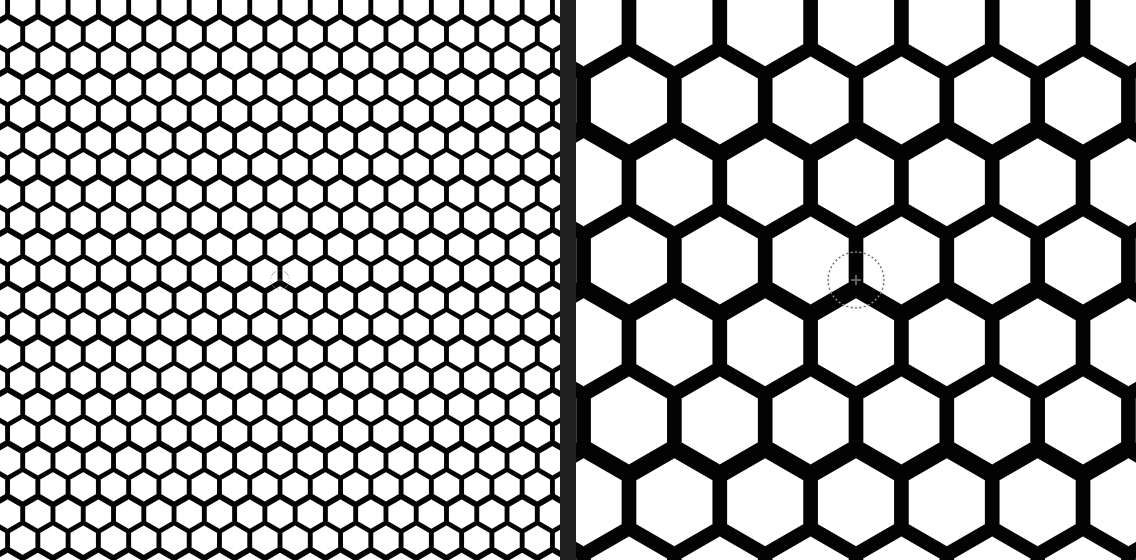
Left, the full canvas; right, a detail of the centre.
A Shadertoy shader for this pattern:

```glsl
// Black honeycomb mesh with white pointy-top hexagonal holes.
// Two staggered rows of hexagon distances repeat over the canvas; their uneven
// spacing alternates thin and thick zigzag bars. A faint dotted ring marks the centre.

const vec2  REPEATS     = vec2(18.5, 10.5);  // holes across, row pairs down
const float HOLE_RADIUS = 0.02266;           // centre to flat side
const float WIDE_PITCH  = 0.0487;            // row spacing over a thick bar
const float THICK_BAR_Y = -0.0127;           // thick bar nearest the centre
const vec3  BAR_COLOR   = vec3(0.01);
const vec3  HOLE_COLOR  = vec3(1.0);

const float RING_RADIUS   = 0.0166;
const float RING_DOTS     = 40.0;
const float MARK_WIDTH    = 0.0009;
const float CROSS_REACH   = 0.0028;
const float MARK_STRENGTH = 0.5;
const float TAU           = 6.2831853;

// Signed distance bound of a pointy-top hexagon
float hexagon(vec2 p, float radius) {
    p = abs(p);
    return max(p.x, dot(p, vec2(0.5, 0.8660254))) - radius;
}

// Offset from the nearest point of a rectangular lattice
vec2 repeatAround(vec2 p, vec2 cell) {
    return mod(p + 0.5 * cell, cell) - 0.5 * cell;
}

// Edge coverage over one pixel
float coverage(float dist, float pixel) {
    return clamp(0.5 - dist / pixel, 0.0, 1.0);
}

// Nearest hole of the two staggered rows
float honeycomb(vec2 p) {
    vec2 cell = 1.0 / REPEATS;
    vec2 q = p - vec2(0.0, THICK_BAR_Y);
    vec2 lower = vec2(0.0, -0.5 * WIDE_PITCH);
    vec2 upper = vec2(0.5 * cell.x, 0.5 * WIDE_PITCH);
    return min(hexagon(repeatAround(q - lower, cell), HOLE_RADIUS),
               hexagon(repeatAround(q - upper, cell), HOLE_RADIUS));
}

// Dotted ring with a small cross inside
float centreMark(vec2 p, float pixel) {
    float ring = abs(length(p) - RING_RADIUS) - 0.5 * MARK_WIDTH;
    float dots = smoothstep(-0.4, 0.4, cos(atan(p.y, p.x + 1e-6) * RING_DOTS));
    vec2 a = abs(p);
    float cross_ = max(min(a.x, a.y) - 0.5 * MARK_WIDTH, max(a.x, a.y) - CROSS_REACH);
    return max(coverage(ring, pixel) * dots, coverage(cross_, pixel));
}

void mainImage(out vec4 fragColor, in vec2 fragCoord) {
    float pixel = 1.0 / iResolution.y;
    vec2 p = (fragCoord - 0.5 * iResolution.xy) * pixel;

    vec3 color = mix(BAR_COLOR, HOLE_COLOR, coverage(honeycomb(p), pixel));

    // The mark inverts what lies beneath it
    color = mix(color, 1.0 - color, MARK_STRENGTH * centreMark(p, pixel));
    fragColor = vec4(color, 1.0);
}
```
